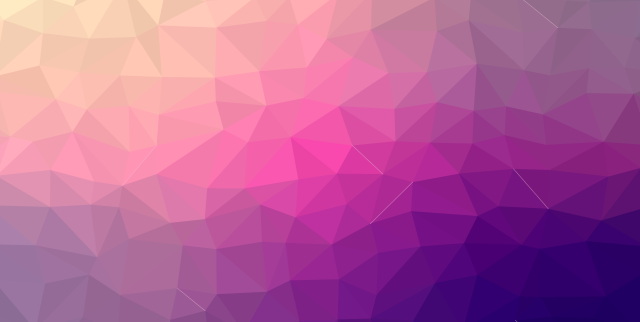
Reproduce this background procedurally as a WebGL 2 fragment shader.

```glsl
#version 300 es
precision highp float;

uniform vec2 u_resolution;
out vec4 outColor;

#define CELL vec2(0.132, 0.113)
#define JITTER 0.66
#define FACET_CONTRAST 0.085
#define GLINT_SHARE 0.05
#define GLINT_WIDTH 0.0009
#define GLINT_STRENGTH 0.45
#define GLINT_COLOR vec3(0.95, 0.75, 0.85)

float hash(vec2 p) {
    return fract(sin(dot(p, vec2(127.1, 311.7))) * 43758.5453);
}

float cross2(vec2 a, vec2 b) {
    return a.x * b.y - a.y * b.x;
}

// Five evenly spaced colour stops
vec3 ramp(float x, vec3 a, vec3 b, vec3 c, vec3 d, vec3 e) {
    float t = clamp(x, 0.0, 1.0) * 4.0;
    vec3 col = mix(a, b, clamp(t, 0.0, 1.0));
    col = mix(col, c, clamp(t - 1.0, 0.0, 1.0));
    col = mix(col, d, clamp(t - 2.0, 0.0, 1.0));
    return mix(col, e, clamp(t - 3.0, 0.0, 1.0));
}

// Cream to pink to violet, blended from five horizontal ramps
vec3 backdrop(vec2 uv) {
    vec3 top = ramp(uv.x, vec3(.98, .91, .75), vec3(.98, .81, .70),
        vec3(1.0, .66, .69), vec3(.64, .46, .57), vec3(.53, .42, .55));
    vec3 upper = ramp(uv.x, vec3(1.0, .78, .70), vec3(.98, .74, .68),
        vec3(1.0, .50, .70), vec3(.62, .37, .58), vec3(.54, .36, .52));
    vec3 middle = ramp(uv.x, vec3(.98, .63, .72), vec3(.99, .56, .69),
        vec3(.97, .26, .67), vec3(.60, .13, .55), vec3(.53, .13, .48));
    vec3 lower = ramp(uv.x, vec3(.60, .47, .64), vec3(.72, .44, .62),
        vec3(.66, .17, .59), vec3(.32, .0, .47), vec3(.17, .0, .40));
    vec3 bottom = ramp(uv.x, vec3(.56, .44, .60), vec3(.58, .37, .56),
        vec3(.45, .10, .52), vec3(.15, .0, .42), vec3(.10, .0, .36));
    return ramp(1.0 - uv.y, top, upper, middle, lower, bottom);
}

// Jittered mesh vertex in canvas heights
vec2 vertex(vec2 id) {
    vec2 offset = vec2(hash(id), hash(id + 41.3)) - 0.5;
    return (id + JITTER * offset) * CELL;
}

// Signed distance to the left side of an edge
float edgeDistance(vec2 p, vec2 a, vec2 b) {
    return cross2(normalize(b - a), p - a);
}

float segmentDistance(vec2 p, vec2 a, vec2 b) {
    vec2 ab = b - a;
    return length(p - a - ab * clamp(dot(p - a, ab) / dot(ab, ab), 0.0, 1.0));
}

// Flat facet colour, weighted by its smooth coverage
vec4 facet(vec2 p, vec2 a, vec2 b, vec2 c, float aspect, float pixel) {
    float inside = min(edgeDistance(p, a, b),
        min(edgeDistance(p, b, c), edgeDistance(p, c, a)));
    float coverage = clamp(0.5 + inside / pixel, 0.0, 1.0);
    vec2 center = (a + b + c) / 3.0;
    float shade = 1.0 + FACET_CONTRAST * (hash(center * 9.0) - 0.5);
    return vec4(backdrop(center / vec2(aspect, 1.0)) * shade, 1.0) * coverage;
}

void main() {
    float pixel = 1.0 / u_resolution.y;
    float aspect = u_resolution.x * pixel;
    vec2 p = gl_FragCoord.xy * pixel;
    vec2 home = floor(p / CELL);
    vec4 sum = vec4(0.0);
    float glint = 0.0;

    for (int j = -1; j <= 1; j++) {
        for (int i = -1; i <= 1; i++) {
            vec2 id = home + vec2(i, j);
            vec2 a = vertex(id);
            vec2 b = vertex(id + vec2(1, 0));
            vec2 c = vertex(id + vec2(1, 1));
            vec2 d = vertex(id + vec2(0, 1));

            // Turn the quad so that diagonal ac gives the fuller triangles
            float splitAC = min(cross2(b - a, c - a), cross2(c - a, d - a));
            float splitBD = min(cross2(b - a, d - a), cross2(c - b, d - b));
            if (splitBD > splitAC) {
                vec2 first = a;
                a = b;
                b = c;
                c = d;
                d = first;
            }
            sum += facet(p, a, b, c, aspect, pixel);
            sum += facet(p, a, c, d, aspect, pixel);

            // Thin light seams on a few diagonals
            float seam = segmentDistance(p, a, c) - GLINT_WIDTH;
            float lit = step(hash(id + 17.9), GLINT_SHARE);
            glint = max(glint, lit * clamp(0.5 - seam / pixel, 0.0, 1.0));
        }
    }

    vec3 color = sum.rgb / max(sum.a, 0.001);
    outColor = vec4(mix(color, GLINT_COLOR, glint * GLINT_STRENGTH), 1.0);
}
```
